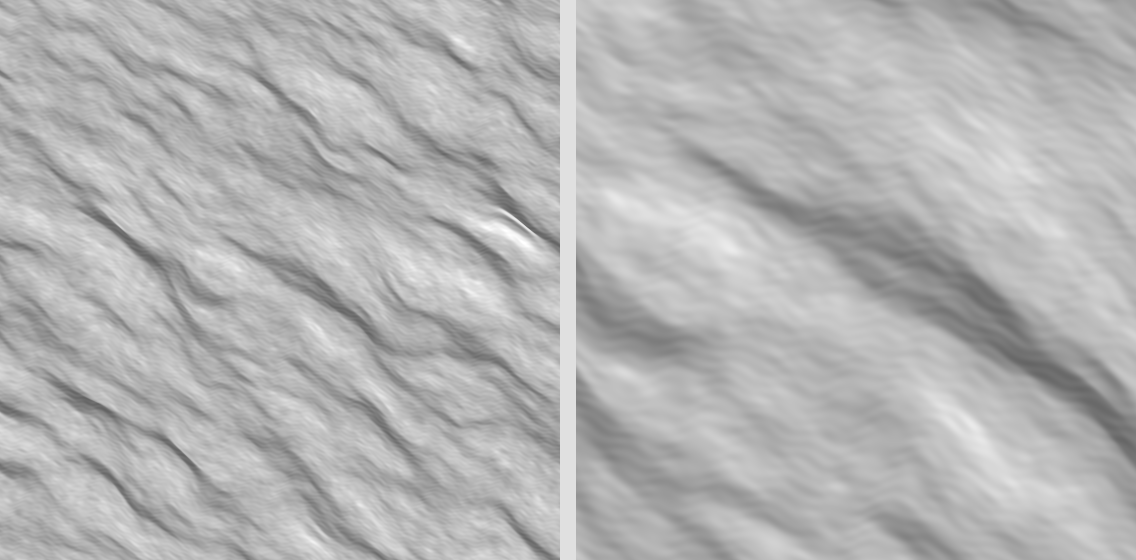
Left: the whole. Right: its middle third, enlarged.
Give the GLSL for this texture, as a Shadertoy shader.

```glsl
// Wind-carved drifts of pale grey powder under low light from the upper right.
// Stretched cellular bumps form a height field whose windward faces are steepened;
// its slope gives the shade, and fine streaks and sine ripples add the grain.

const float DRIFT_ANGLE = -0.65;
const vec2 LIGHT_DIR = vec2(0.45, 0.89);
const float STEEPENING = 0.0175;
const float SLOPE_STEP = 0.0025;
const float BASE_TONE = 0.695;
const float TONE_RANGE = 0.28;
const float SLOPE_GAIN = 0.0052;

vec3 hash3(vec2 cell) {
    vec3 q = fract(cell.xyx * vec3(0.1031, 0.1030, 0.0973));
    q += dot(q, q.yxz + 33.33);
    return fract((q.xxy + q.yzz) * q.zyx);
}

// Maps canvas position to (along, across) the drifts
vec2 toDriftFrame(vec2 p, float angle) {
    vec2 along = vec2(cos(angle), sin(angle));
    return vec2(dot(p, along), dot(p, vec2(-along.y, along.x)));
}

// Cellular noise: one smooth bump of random sign and height per cell
float bumpNoise(vec2 p, float seed) {
    vec2 cell = floor(p);
    float sum = 0.0;
    for (int y = -1; y <= 1; y++) {
        for (int x = -1; x <= 1; x++) {
            vec2 id = cell + vec2(x, y);
            vec3 rnd = hash3(id + seed);
            vec2 d = p - id - rnd.xy;
            float k = max(0.0, 1.0 - dot(d, d));
            sum += (2.0 * rnd.z - 1.0) * k * k * k;
        }
    }
    return sum;
}

// Gentle bending so that the drifts vary in direction
vec2 bend(vec2 p) {
    return p + 0.008 * sin(p.yx * vec2(19.0, 16.0) + vec2(0.7, 2.1))
             + 0.003 * sin(p.yx * vec2(47.0, 53.0) + vec2(4.0, 1.3));
}

float driftHeight(vec2 p) {
    vec2 q = toDriftFrame(bend(p), DRIFT_ANGLE);
    return 0.50 * bumpNoise(q * vec2(4.2, 9.5), 53.0)
         + bumpNoise(q * vec2(7.0, 17.0), 71.0)
         + 0.27 * bumpNoise(q * vec2(14.0, 35.0), 137.0)
         + 0.065 * bumpNoise(q * vec2(29.0, 74.0), 211.0);
}

// Leans the crests over, giving narrow steep faces and broad gentle ones
float leaningHeight(vec2 p, vec2 leanDir, float amount) {
    float h = driftHeight(p);
    for (int i = 0; i < 2; i++) {
        h = driftHeight(p + leanDir * amount * h);
    }
    return h;
}

// Short wind streaks, at two sizes
float streaks(vec2 p, float angle) {
    vec2 q = toDriftFrame(bend(p), angle);
    return 0.75 * bumpNoise(q * vec2(62.0, 175.0), 307.0)
         + 0.45 * bumpNoise(q * vec2(36.0, 105.0), 401.0);
}

// Fine wavy ripples, nearly level
float ripples(vec2 p, float frequency) {
    float wobble = 1.6 * sin(p.x * 71.0 + 3.0 * sin(p.y * 29.0))
                 + 1.4 * sin(p.x * 167.0 - p.y * 93.0);
    return sin(6.2832 * frequency * (p.y + 0.22 * p.x) + wobble);
}

void mainImage(out vec4 fragColor, in vec2 fragCoord) {
    vec2 p = fragCoord / iResolution.y;

    // Slope towards the light
    vec2 stepToLight = 0.5 * SLOPE_STEP * LIGHT_DIR;
    float ahead = leaningHeight(p + stepToLight, LIGHT_DIR, STEEPENING);
    float behind = leaningHeight(p - stepToLight, LIGHT_DIR, STEEPENING);
    float slope = (ahead - behind) / SLOPE_STEP;
    float tone = BASE_TONE - TONE_RANGE * tanh(slope * SLOPE_GAIN / TONE_RANGE);

    // Streaks show on lit faces, ripples in the duller hollows
    float lit = smoothstep(0.52, 0.78, tone);
    tone += mix(0.030, 0.062, lit) * streaks(p, DRIFT_ANGLE + 0.06);
    tone += mix(0.017, 0.009, lit) * ripples(bend(p), 120.0);

    fragColor = vec4(vec3(clamp(tone, 0.0, 1.0)), 1.0);
}
```
